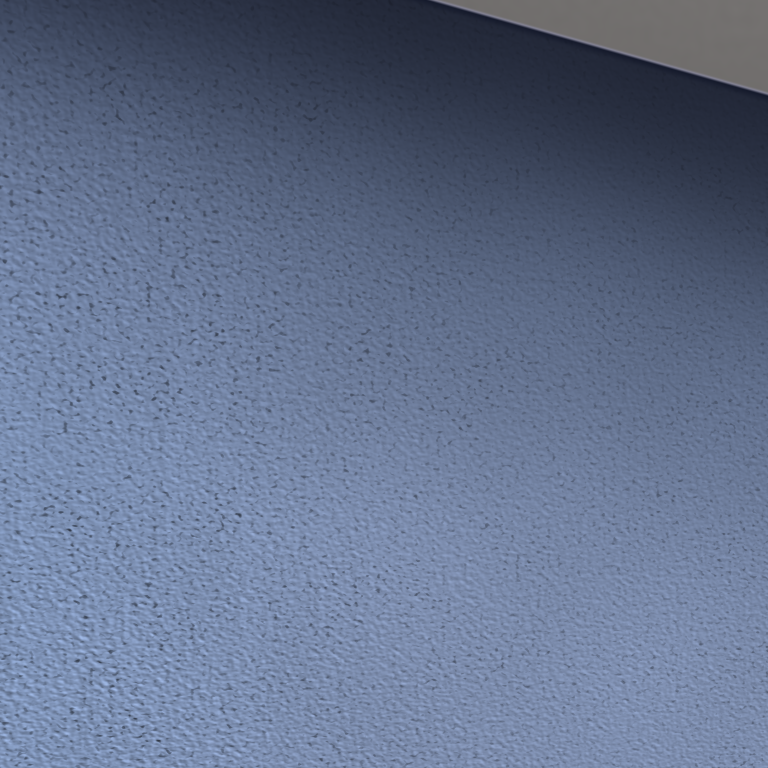
Reproduce this texture procedurally as a three.js fragment shader.

```glsl
// Blue pebbled wall, shaded toward the top, below the slanted edge of a grey panel.
varying vec2 vUv;

// Wall colours, from the shadow under the panel down to the lit base
const vec3 SHADOW = vec3(0.125, 0.145, 0.205);
const vec3 DUSK = vec3(0.300, 0.350, 0.450);
const vec3 LIT = vec3(0.482, 0.545, 0.672);
const vec3 SKY_TINT = vec3(0.002, 0.018, 0.030);
const float DUSK_DEPTH = 0.32;
const float LIT_DEPTH = 0.82;

// Panel and its rim
const vec3 PANEL = vec3(0.440, 0.430, 0.425);
const vec3 RIM = vec3(0.54, 0.54, 0.63);
const vec3 SEAM = vec3(0.07, 0.09, 0.16);
const float EDGE_START = 0.56;
const float EDGE_SLOPE = 0.281;
const float EDGE_SOFT = 0.0022;
const float RIM_WIDTH = 0.0028;
const float SEAM_WIDTH = 0.012;

// Grain
const vec2 GRAIN_FREQ = vec2(100.0, 112.0);
const vec2 GRAIN_GROWTH = vec2(24.0, 34.0);
const float GRAIN_SHEAR = 0.22;
const vec2 LIGHT_STEP = vec2(-0.22, 0.34);
const float RELIEF = 0.22;
const float SPECK_FREQ = 1.12;
const float SPECK_DEPTH = 0.36;
const float STREAK_DEPTH = 0.03;

vec2 hash2(vec2 p) {
  vec3 q = fract(p.xyx * vec3(0.1031, 0.1030, 0.0973));
  q += dot(q, q.yzx + 33.33);
  return fract((q.xx + q.yz) * q.zy);
}

float cornerSlope(vec2 cell, vec2 corner, vec2 f) {
  return dot(hash2(cell + corner) * 2.0 - 1.0, f - corner);
}

float gradientNoise(vec2 p) {
  vec2 i = floor(p);
  vec2 f = p - i;
  vec2 w = f * f * f * (f * (f * 6.0 - 15.0) + 10.0);
  vec2 e = vec2(1.0, 0.0);
  return mix(mix(cornerSlope(i, e.yy, f), cornerSlope(i, e.xy, f), w.x),
             mix(cornerSlope(i, e.yx, f), cornerSlope(i, e.xx, f), w.x), w.y);
}

float height(vec2 p) {
  vec2 turned = vec2(0.8 * p.x - 0.6 * p.y, 0.6 * p.x + 0.8 * p.y);
  return gradientNoise(p) + 0.4 * gradientNoise(turned * 1.6 + 17.0);
}

// Grain space: finer and flatter to the right and toward the base
vec2 grainSpace(vec2 uv) {
  vec2 p = vec2(uv.x, 1.0 - uv.y);
  vec2 q = p * (GRAIN_FREQ + GRAIN_GROWTH * p);
  q.y += 22.0 * p.x * p.y - GRAIN_SHEAR * GRAIN_FREQ.y * p.x;
  return q + 40.0;
}

vec3 wallBase(vec2 uv, float depth) {
  vec3 col = mix(SHADOW, DUSK, smoothstep(-0.04, DUSK_DEPTH + 0.08, depth));
  col = mix(col, LIT, smoothstep(DUSK_DEPTH - 0.24, LIT_DEPTH, depth));
  float side = 1.0 - smoothstep(0.0, 0.6, uv.x);
  col += SKY_TINT * side * smoothstep(0.3, 0.8, depth);
  col *= 1.0 + 0.10 * side * (1.0 - smoothstep(0.35, 0.8, depth));
  return col * (1.0 + 0.04 * gradientNoise(uv * 5.0 + 3.0));
}

// Brightness factor of bumps, dark specks and faint upright streaks
float grainShade(vec2 uv, float depth) {
  vec2 q = grainSpace(uv);
  float relief = height(q) - height(q + LIGHT_STEP);
  float patches = 0.9 + 0.8 * gradientNoise(uv * 11.0 + 60.0);
  float specks = smoothstep(0.08, 0.58, height(q * SPECK_FREQ + 211.0)) * patches;
  float strength = mix(1.15, 0.68, smoothstep(0.1, 0.75, uv.x));
  strength *= mix(0.45, 1.0, smoothstep(0.05, 0.5, depth));
  float base = 1.0 - smoothstep(0.0, 0.5, uv.y);
  float bumps = RELIEF * relief * (1.0 + 0.55 * base);
  float streak = gradientNoise(vec2(uv.x * 42.0, uv.y * 3.0) + 90.0);
  streak *= 1.0 - smoothstep(0.3, 0.7, uv.x);
  return 1.02 + strength * (bumps - SPECK_DEPTH * specks) + STREAK_DEPTH * streak;
}

void main() {
  // Depth below the slanted edge; negative on the panel
  float edgeY = 1.0 - EDGE_SLOPE * (vUv.x - EDGE_START);
  float depth = edgeY - vUv.y;
  float dist = depth / sqrt(1.0 + EDGE_SLOPE * EDGE_SLOPE);

  vec3 wall = wallBase(vUv, depth) * grainShade(vUv, depth);
  wall = mix(SEAM, wall, smoothstep(-0.002, SEAM_WIDTH, dist));

  vec3 panel = PANEL * (1.0 - 0.3 * dist) * (1.0 + 0.02 * gradientNoise(vUv * 60.0));
  float rim = 1.0 - smoothstep(RIM_WIDTH - EDGE_SOFT, RIM_WIDTH + EDGE_SOFT, -dist);
  panel = mix(panel, RIM, 0.85 * rim);

  vec3 col = mix(panel, wall, smoothstep(-EDGE_SOFT, EDGE_SOFT, dist));
  gl_FragColor = vec4(col, 1.0);
}
```
